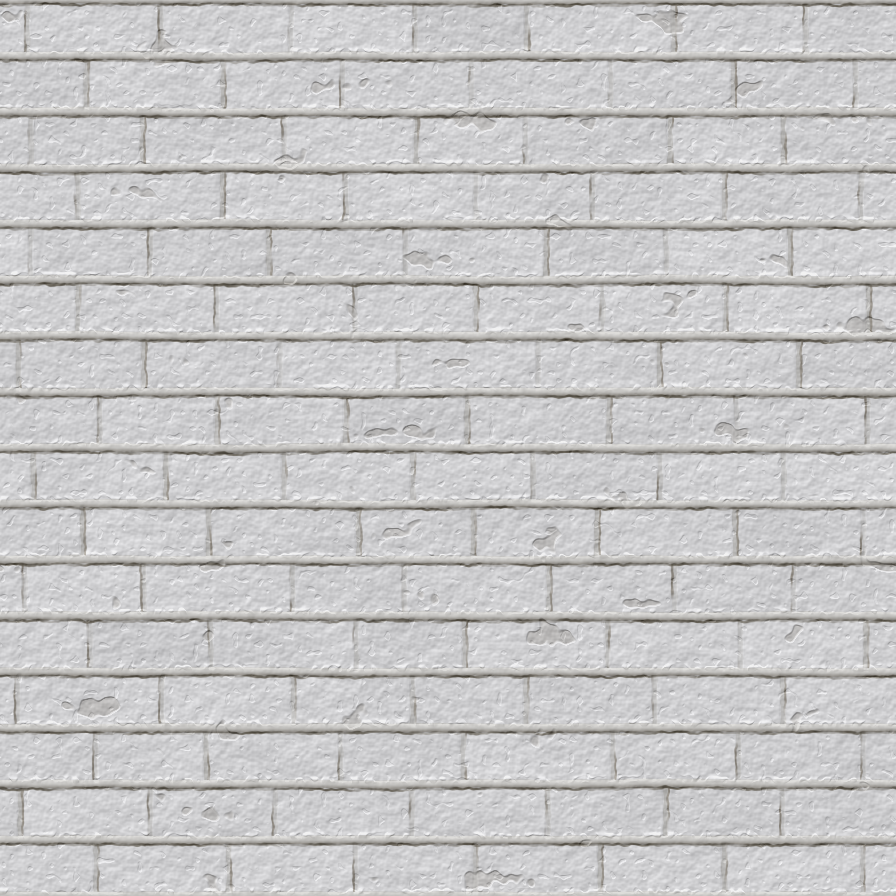
This texture is drawn by a WebGL 2 fragment shader. Its source:

```glsl
#version 300 es
precision highp float;
// Tiling wall of white-painted bricks with rounded bed joints, pits and ragged crevices.

#define ROWS 16.0         // even, so the running bond wraps
#define COLS 7.0
#define BED 0.0048        // half thickness of the horizontal mortar bead
#define HEAD 0.0026       // half thickness of the vertical joints
#define JITTER 0.20       // uneven brick lengths, in bricks
#define WOBBLE 0.0014     // waviness of the courses
#define RELIEF 0.15       // strength of the surface lighting
#define PAINT vec3(0.805, 0.805, 0.813)
#define MORTAR vec3(0.75, 0.745, 0.735)
#define SHADE vec3(0.56, 0.54, 0.51)
#define GRIME vec3(0.40, 0.38, 0.34)

uniform vec2 u_resolution;
out vec4 fragColor;

// Random value per cell; cells repeat after the given period
float hash(vec2 cell, vec2 period, float seed) {
    uvec2 c = uvec2(floor(mod(cell + 0.5, period)));
    uint n = c.x * 1973u + c.y * 9277u + uint(seed) * 26699u;
    n = (n ^ (n >> 15)) * 2246822519u;
    n = (n ^ (n >> 13)) * 3266489917u;
    return float((n ^ (n >> 16)) >> 8) / 16777216.0;
}

// Gradient noise, about -1 to 1, wrapping over the unit square
float noise(vec2 uv, vec2 freq, float seed) {
    vec2 p = uv * freq, i = floor(p), f = p - i;
    vec2 fade = f * f * f * (f * (f * 6.0 - 15.0) + 10.0);
    float sum = 0.0;
    for (int k = 0; k < 4; k++) {
        vec2 corner = vec2(k & 1, k >> 1);
        float angle = 6.28319 * hash(i + corner, freq, seed);
        vec2 w = mix(1.0 - fade, fade, corner);
        sum += w.x * w.y * dot(vec2(cos(angle), sin(angle)), f - corner);
    }
    return sum * 1.5;
}

// Signed distances to the nearest vertical (x) and bed (y) joint,
// then random values of the brick (z) and of the vertical joint (w)
vec4 layout_at(vec2 uv) {
    float y = uv.y + WOBBLE * noise(uv, vec2(6, 16), 1.0)
            + 0.0005 * noise(uv, vec2(44, 64), 2.0);
    float row = floor(y * ROWS);
    float bed = (fract(y * ROWS + 0.5) - 0.5) / ROWS;
    float t = uv.x * COLS - (mod(row, 2.0) < 0.5 ? 0.7 : 0.2);
    float k = floor(t + 0.5);
    vec2 grid = vec2(COLS, ROWS);
    float shift = JITTER * (hash(vec2(k, row), grid, 3.0) - 0.5);
    float head = (t - k - shift) / COLS + 0.0007 * noise(uv, vec2(48), 4.0);
    float brick = head > 0.0 ? k : k - 1.0;
    return vec4(head, bed, hash(vec2(brick, row), grid, 5.0), hash(vec2(k, row), grid, 6.0));
}

// Flaked paint, found on a few bricks only
float flake(vec2 uv) {
    float n = noise(uv, vec2(14, 26), 7.0) + 0.25 * noise(uv, vec2(75), 8.0);
    return smoothstep(0.66, 0.76, n);
}

// Crumbs of mortar along the lower edge of each course
float crumbs(vec2 uv, float bed) {
    float band = exp(-pow((bed - BED - 0.0012) / 0.0028, 2.0));
    return band * smoothstep(0.0, 0.35, noise(uv, vec2(105, 120), 9.0)
        + 0.5 * noise(uv, vec2(24, 32), 10.0));
}

float height(vec2 uv) {
    vec4 wall = layout_at(uv);
    float bead = max(1.0 - pow(wall.y / BED, 2.0), 0.0);
    float rough = 0.0016 * noise(uv, vec2(56), 11.0) + 0.0009 * noise(uv, vec2(128), 12.0)
                + 0.0005 * noise(uv, vec2(230), 13.0);
    float pits = smoothstep(0.42, 0.68, noise(uv, vec2(112), 14.0));
    float groove = 1.0 - smoothstep(0.5 * HEAD, 1.6 * HEAD, abs(wall.x));
    return rough * (1.0 - 0.6 * bead) + 0.0019 * bead - 0.0012 * pits * (1.0 - bead)
         + 0.0016 * crumbs(uv, wall.y) - 0.0010 * groove * (1.0 - bead) - 0.0025 * flake(uv);
}

void main() {
    vec2 uv = gl_FragCoord.xy / u_resolution;
    float aa = 0.7 / u_resolution.y;
    vec4 wall = layout_at(uv);
    float ragged = 0.0011 * noise(uv, vec2(70), 15.0) + 0.0007 * noise(uv, vec2(150), 16.0);
    float patches = noise(uv, vec2(26, 32), 17.0);

    // Painted brick faces
    vec3 color = PAINT + 0.025 * (wall.z - 0.5) + 0.018 * noise(uv, vec2(12, 20), 18.0);
    color = mix(color, SHADE, 0.3 * flake(uv));

    // Vertical joints, with a broken dark line along one side
    float head = 1.0 - smoothstep(HEAD - aa, HEAD + aa, abs(wall.x) + ragged);
    color = mix(color, MORTAR * 0.93, head * (0.4 + 0.5 * wall.w));
    float side = wall.w > 0.5 ? 1.0 : -1.0;
    float crack = 1.0 - smoothstep(0.0004, 0.0012 + aa, abs(wall.x - side * HEAD + ragged));
    color = mix(color, SHADE, crack * smoothstep(-0.45, 0.4, patches + 0.4 * wall.w - 0.2));

    // Bed joints: rounded bead, shaded underneath
    float bead = 1.0 - smoothstep(BED - aa, BED + aa, abs(wall.y) + 0.5 * ragged);
    color = mix(color, MORTAR, bead);
    color = mix(color, SHADE, 0.6 * bead * smoothstep(0.1 * BED, -BED, wall.y));

    // Ragged crevice below the bead and pale crumbs above it
    float crevice = 1.0 - smoothstep(0.0005, 0.0016 + aa, abs(wall.y + BED + 0.0006 + 1.3 * ragged));
    color = mix(color, GRIME, crevice * mix(0.35, 0.95, smoothstep(-0.4, 0.5, patches)));
    color += 0.06 * crumbs(uv, wall.y);

    // Light from the upper left across the relief
    float e = 0.001, h = height(uv);
    vec2 slope = vec2(height(uv + vec2(e, 0)) - h, height(uv + vec2(0, e)) - h) / e;
    color += RELIEF * clamp(0.45 * slope.x - slope.y, -1.6, 0.8);
    fragColor = vec4(clamp(color, 0.0, 0.95), 1.0);
}
```
